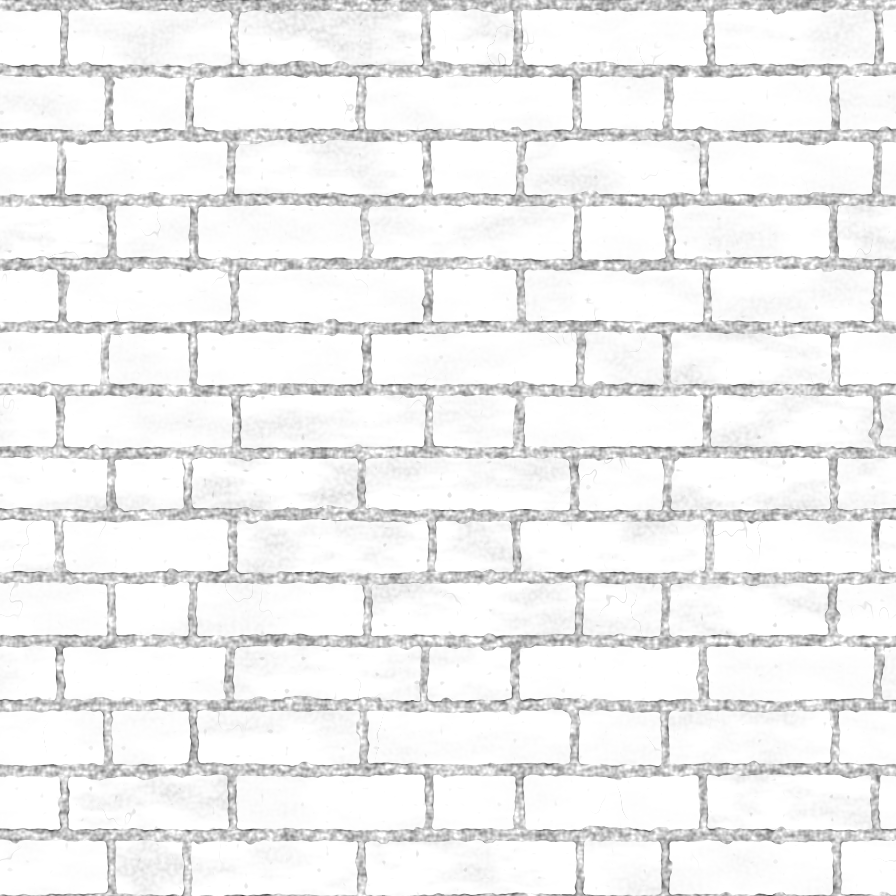
Give the GLSL for this texture, as a WebGL 1 fragment shader.

```glsl
precision highp float;
uniform vec2 u_resolution;

const float TAU = 6.2831853;
const float ROWS = 14.0;
const float ROW_SHIFT = 0.0052;
const vec2 JOINT_HALF = vec2(0.0047, 0.0064);
const float CORNER = 0.0035;
const vec3 BRICK_WHITE = vec3(1.0);
const vec3 MORTAR_GRAY = vec3(0.80);

float hash(vec2 p) {
  vec3 q = fract(p.xyx * 0.1031);
  q += dot(q, q.yzx + 33.33);
  return fract((q.x + q.y) * q.z);
}

float cornerSlope(vec2 cell, vec2 offset, vec2 cells) {
  float angle = TAU * hash(mod(cell, cells) + 7.0);
  return dot(vec2(cos(angle), sin(angle)), offset);
}

// Gradient noise that wraps over the unit square
float tileNoise(vec2 uv, vec2 cells) {
  vec2 p = uv * cells;
  vec2 i = floor(p);
  vec2 f = p - i;
  vec2 s = f * f * f * (f * (f * 6.0 - 15.0) + 10.0);
  vec2 e = vec2(1.0, 0.0);
  float low = mix(cornerSlope(i, f, cells), cornerSlope(i + e.xy, f - e.xy, cells), s.x);
  float high = mix(cornerSlope(i + e.yx, f - e.yx, cells), cornerSlope(i + e.xx, f - e.xx, cells), s.x);
  return mix(low, high, s.y);
}

float cloudNoise(vec2 uv, vec2 cells) {
  float sum = 0.0;
  float weight = 1.0;
  for (int i = 0; i < 4; i++) {
    sum += weight * tileNoise(uv + 0.37 * float(i), cells);
    cells *= 2.0;
    weight *= 0.6;
  }
  return sum;
}

// span = (gap to left joint, gap to right joint, id of left joint)
void addJoint(float x, float joint, float id, float row, inout vec3 span) {
  joint += 0.008 * (hash(vec2(id * 5.0 + 3.0, row * 3.0 + 11.0)) - 0.5);
  float left = fract(x - joint);
  if (left < span.x) span.xz = vec2(left, id);
  span.y = min(span.y, 1.0 - left);
}

vec3 brickSpan(float x, float row) {
  bool odd = mod(row, 2.0) > 0.5;
  vec3 first = odd ? vec3(0.070, 0.260, 0.478) : vec3(0.122, 0.213, 0.407);
  vec3 second = odd ? vec3(0.579, 0.789, 0.977) : vec3(0.644, 0.743, 0.932);
  vec3 span = vec3(1.0, 1.0, 0.0);
  for (int i = 0; i < 3; i++) {
    addJoint(x, first[i], float(i), row, span);
    addJoint(x, second[i], float(i) + 3.0, row, span);
  }
  return span;
}

float roundedBox(vec2 p, vec2 halfSize, float radius) {
  vec2 q = abs(p) - halfSize + radius;
  return length(max(q, 0.0)) + min(max(q.x, q.y), 0.0) - radius;
}

vec3 brickColor(vec2 uv, float id) {
  float stain = 0.015 + 0.10 * pow(id, 3.0);
  float cloud = max(cloudNoise(uv, vec2(9.0, 22.0)) + 0.1, 0.0);
  float grain = 0.65 + 0.9 * tileNoise(uv, vec2(190.0));
  float specks = smoothstep(0.42, 0.62, tileNoise(uv + 0.23, vec2(110.0)));
  float crack = 1.0 - smoothstep(0.0, 0.02, abs(cloudNoise(uv + 0.61, vec2(11.0, 7.0))));
  crack *= smoothstep(0.22, 0.45, tileNoise(uv + 0.17, vec2(13.0)));
  return BRICK_WHITE - stain * cloud * grain * 1.6 - specks * (0.03 + stain) - 0.10 * crack;
}

vec3 mortarColor(vec2 uv, float dist, bool horizontal, float shadow) {
  vec2 streakCells = horizontal ? vec2(60.0, 170.0) : vec2(170.0, 60.0);
  float grain = 0.24 * tileNoise(uv, streakCells)
              + 0.24 * tileNoise(uv + 0.31, vec2(130.0))
              + 0.22 * tileNoise(uv + 0.47, vec2(230.0))
              + 0.12 * tileNoise(uv + 0.11, vec2(24.0));
  float rim = exp(-pow(dist / 0.0016, 2.0));
  float broken = smoothstep(-0.35, 0.3, tileNoise(uv + 0.71, vec2(36.0)));
  return MORTAR_GRAY + grain - rim * broken * shadow;
}

void main() {
  vec2 uv = gl_FragCoord.xy / u_resolution;

  // Uneven courses and ragged edges
  vec2 p = uv + vec2(0.0, ROW_SHIFT - 0.0039 * sin(TAU * uv.y));
  p += 0.0028 * vec2(tileNoise(uv + 0.13, vec2(18.0)), tileNoise(uv + 0.53, vec2(10.0)));
  p += 0.0018 * vec2(tileNoise(uv + 0.29, vec2(75.0)), tileNoise(uv + 0.83, vec2(75.0)));

  // Brick under this point
  float row = mod(floor(p.y * ROWS), ROWS);
  vec3 span = brickSpan(p.x, row);
  vec2 local = vec2(0.5 * (span.x - span.y), (fract(p.y * ROWS) - 0.5) / ROWS);
  vec2 halfSize = vec2(0.5 * (span.x + span.y), 0.5 / ROWS) - JOINT_HALF;
  float id = hash(vec2(span.z * 7.0 + 1.0, row * 5.0 + 2.0));
  float dist = roundedBox(local, halfSize, CORNER);

  // Mortar lumps spilling over the edges
  float lump = smoothstep(0.25, 0.5, tileNoise(uv + 0.41, vec2(34.0)));
  dist += 0.0035 * lump + 0.0012 * tileNoise(uv + 0.67, vec2(140.0));

  // Shadow is strongest beneath each brick
  bool horizontal = abs(local.y) > halfSize.y;
  float shadow = local.y < -halfSize.y ? 0.40 : (horizontal ? 0.14 : 0.26);
  shadow *= 1.0 - 0.7 * lump;

  float soft = 0.7 / min(u_resolution.x, u_resolution.y);
  float mortar = smoothstep(-soft, soft, dist);
  vec3 color = mix(brickColor(uv, id), mortarColor(uv, dist, horizontal, shadow), mortar);
  gl_FragColor = vec4(clamp(color, 0.0, 1.0), 1.0);
}
```
